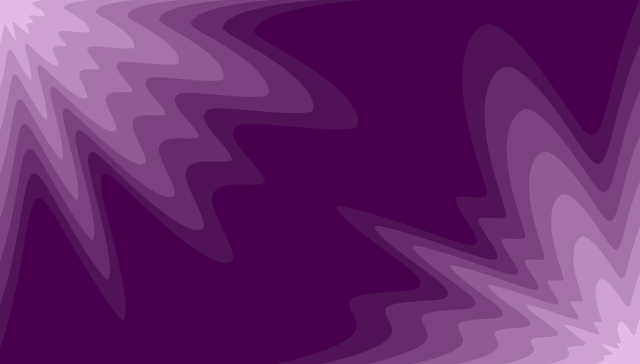
Write a Shadertoy shader that draws this background.

```glsl
// Two splashes of nested lilac bands grow from opposite corners over deep purple.
// Each splash is one wavy polar outline, scaled about its corner into eight rings;
// the outline eases between alternating notches and tips.

const int EXTREMA = 11;
const float RINGS = 8.0;

// Notches and tips: angle in degrees, radius in canvas heights, skew of the ease leading in.
const vec3 UPPER_LEFT[EXTREMA] = vec3[EXTREMA](
    vec3(0.0, 1.005, 1.0), vec3(7.2, 0.705, 0.38), vec3(19.5, 1.041, 0.8),
    vec3(28.7, 0.735, 0.75), vec3(34.7, 0.884, 1.5), vec3(41.4, 0.79, 0.72),
    vec3(48.3, 0.959, 1.5), vec3(58.9, 0.557, 1.1), vec3(69.0, 0.941, 1.4),
    vec3(79.0, 0.555, 0.7), vec3(96.0, 1.142, 1.07));

const vec3 LOWER_RIGHT[EXTREMA] = vec3[EXTREMA](
    vec3(0.0, 1.0, 1.0), vec3(7.5, 0.785, 0.5), vec3(12.2, 0.817, 1.0),
    vec3(19.5, 0.642, 0.92), vec3(27.5, 0.938, 1.4), vec3(36.3, 0.559, 0.7),
    vec3(42.0, 0.68, 1.27), vec3(47.7, 0.626, 0.9), vec3(65.3, 1.025, 0.76),
    vec3(78.2, 0.642, 1.0), vec3(96.0, 1.142, 1.04));

// Radius of the outermost outline in a given direction.
float outlineRadius(float angle, vec3 lobes[EXTREMA]) {
    float radius = lobes[0].y;
    for (int i = 1; i < EXTREMA; i++) {
        vec3 from = lobes[i - 1], to = lobes[i];
        float t = clamp((angle - from.x) / (to.x - from.x), 0.0, 1.0);
        if (angle >= from.x)
            radius = mix(from.y, to.y, smoothstep(0.0, 1.0, pow(t, to.z)));
    }
    return radius;
}

// Number of rings covering a point, with antialiased steps.
float ringCount(vec2 p, vec3 lobes[EXTREMA]) {
    float level = RINGS * length(p) / outlineRadius(degrees(atan(p.y, p.x)), lobes);
    float blur = max(fwidth(level), 0.0001);
    float count = 0.0;
    for (float ring = 1.0; ring <= RINGS; ring++)
        count += clamp((ring - level) / blur + 0.5, 0.0, 1.0);
    return count;
}

void mainImage(out vec4 fragColor, in vec2 fragCoord) {
    vec2 p = fragCoord / iResolution.y;
    float aspect = iResolution.x / iResolution.y;

    // Both corner frames point inward, so the angles run from 0 to 90 degrees.
    float upper = ringCount(vec2(p.x, 1.0 - p.y), UPPER_LEFT);
    float lower = ringCount(vec2(aspect - p.x, p.y), LOWER_RIGHT);
    float tone = max(upper, lower);

    // The faint outer band comes first, then an even ramp to pale lilac.
    vec3 ground = vec3(0.282, 0.0, 0.3);
    vec3 outerBand = vec3(0.314, 0.078, 0.337);
    vec3 paleCore = vec3(0.89, 0.725, 0.905);
    vec3 color = mix(ground, outerBand, min(tone, 1.0));
    color = mix(color, paleCore, max(tone - 1.0, 0.0) / (RINGS - 1.0));
    fragColor = vec4(color, 1.0);
}
```
